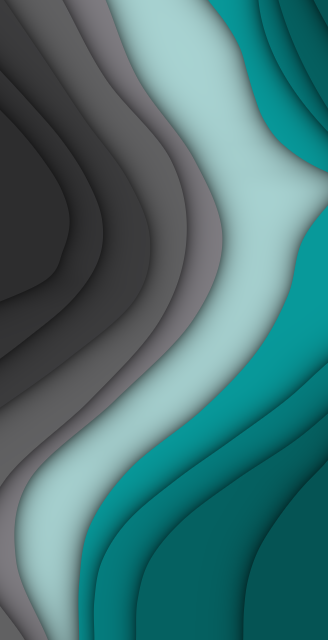
Give the GLSL for this background, as a Shadertoy shader.

```glsl
// Smooth curve through nine evenly spaced knots: returns x and its slope at y
vec2 spline(float y, float start, float spacing, float k[9]) {
    float t = (y - start) / spacing;
    float inside = clamp(t, 0.0, 8.0);
    int i = min(int(inside), 7);
    float f = inside - float(i);
    float a = k[i], b = k[i + 1];
    float before = i > 0 ? k[max(i - 1, 0)] : 2.0 * a - b;
    float after = i < 7 ? k[min(i + 2, 8)] : 2.0 * b - a;
    float m = 0.5 * (b - before), n = 0.5 * (after - a);
    float c2 = 3.0 * (b - a) - 2.0 * m - n;
    float c3 = 2.0 * (a - b) + m + n;
    float slope = m + f * (2.0 * c2 + 3.0 * c3 * f);
    float x = a + f * (m + f * (c2 + f * c3));
    return vec2(x + slope * (t - inside), slope / spacing);
}

// Parabolic edge: returns x and its slope at y
vec2 parabola(float y, float a, float b, float c) {
    return vec2(a + y * (b + y * c), b + 2.0 * c * y);
}

// Paper sheet with a soft shadow; side is 1 for sheets on the left, -1 on the right
void sheet(inout vec3 color, vec2 p, vec2 edge, float side, vec3 paper) {
    float d = side * (p.x - edge.x) * inversesqrt(1.0 + edge.y * edge.y);
    color *= 1.0 - 0.5 * exp(-8.0 * max(d, 0.0));
    color = mix(color, paper, clamp(0.5 - d * iResolution.y / 8.0, 0.0, 1.0));
}

void mainImage(out vec4 fragColor, in vec2 fragCoord) {
    // The canvas is eight units tall, with y running down from the top
    vec2 p = 8.0 * fragCoord / iResolution.y;
    p.y = 8.0 - p.y;
    float y = p.y;

    vec3 color = vec3(0.66, 0.83, 0.825);
    vec3 teal = vec3(0.03, 0.60, 0.605);
    vec3 midTeal = vec3(0.02, 0.49, 0.495);
    vec3 deepTeal = vec3(0.02, 0.38, 0.38);
    vec3 darkTeal = vec3(0.02, 0.33, 0.33);

    // Grey sheets, stacked toward the left
    sheet(color, p, spline(y, 0.0, 1.0, float[9](
        1.32, 1.73, 2.43, 2.78, 2.41, 1.44, 0.365, 0.20, 0.60)), 1.0, vec3(0.50, 0.49, 0.51));
    sheet(color, p, spline(y, 0.0, 1.0, float[9](
        0.78, 1.33, 2.135, 2.33, 2.0, 1.125, 0.06, -0.3, 0.31)), 1.0, vec3(0.38, 0.38, 0.385));
    sheet(color, p, spline(y, 0.0, 0.75, float[9](
        0.05, 0.56, 1.06, 1.6, 1.875, 1.68, 0.83, -0.22, -1.3)), 1.0, vec3(0.235, 0.235, 0.24));
    sheet(color, p, spline(y, 0.75, 0.5, float[9](
        -0.12, 0.34, 0.77, 1.09, 1.276, 1.23, 0.9, 0.31, -0.36)), 1.0, vec3(0.205, 0.205, 0.21));
    sheet(color, p, spline(y, 1.25, 0.375, float[9](
        -0.12, 0.24, 0.54, 0.77, 0.87, 0.79, 0.57, -0.26, -1.2)), 1.0, vec3(0.175, 0.175, 0.18));

    // Teal sheets in the upper right corner
    sheet(color, p, spline(y, 0.0, 0.3, float[9](
        2.6, 2.83, 3.0, 3.09, 3.18, 3.3, 3.53, 3.98, 4.75)), -1.0, teal);
    sheet(color, p, parabola(y, 3.23, 0.10, 0.26), -1.0, midTeal);
    sheet(color, p, parabola(y, 3.48, 0.28, 0.13), -1.0, deepTeal);
    sheet(color, p, parabola(y, 3.92, 0.50, 0.10), -1.0, darkTeal);

    // Teal sheets in the lower right corner
    sheet(color, p, spline(y, 2.25, 0.72, float[9](
        4.37, 3.8, 3.6, 3.2, 2.52, 1.635, 1.125, 0.99, 0.99)), -1.0, teal);
    sheet(color, p, spline(y, 4.0, 0.5, float[9](
        4.79, 4.14, 3.58, 2.9, 2.2, 1.61, 1.28, 1.18, 1.18)), -1.0, midTeal);
    sheet(color, p, spline(y, 4.0, 0.5, float[9](
        5.5, 4.95, 4.3, 3.7, 2.95, 2.29, 1.875, 1.72, 1.70)), -1.0, deepTeal);
    sheet(color, p, spline(y, 5.0, 0.375, float[9](
        4.58, 4.36, 4.1, 3.75, 3.46, 3.23, 3.1, 3.05, 3.04)), -1.0, darkTeal);

    fragColor = vec4(color, 1.0);
}
```
